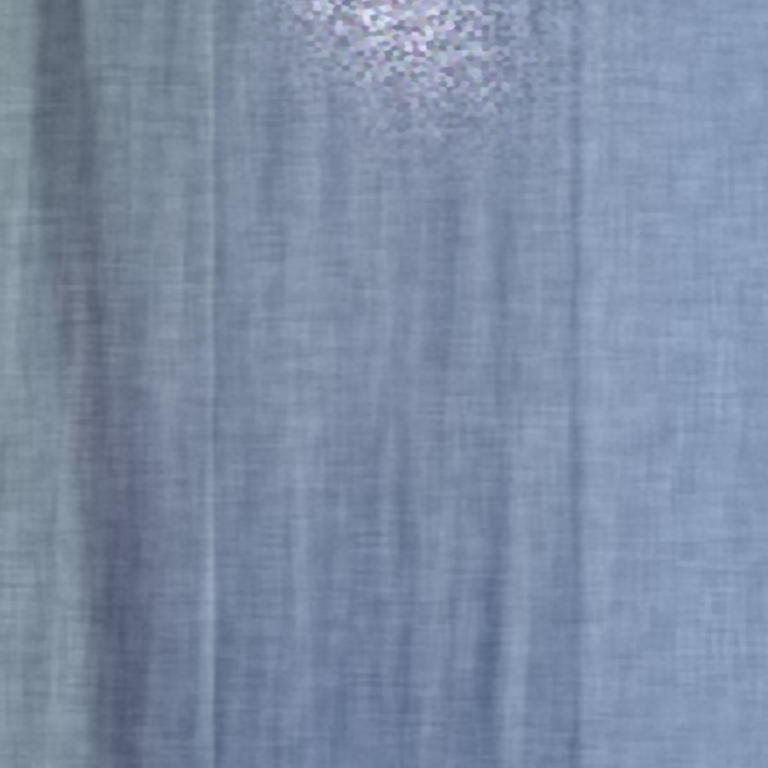
Reproduce this texture procedurally as a WebGL 1 fragment shader.

```glsl
precision highp float;
uniform vec2 u_resolution;

vec3 hash3(vec2 p) {
  vec3 q = vec3(dot(p, vec2(127.1, 311.7)), dot(p, vec2(269.5, 183.3)), dot(p, vec2(419.2, 371.9)));
  return fract(sin(q) * 43758.5);
}

// Smooth cellular noise: jittered cells blended by distance, about -0.5 to 0.5.
float cells(vec2 p) {
  vec2 id = floor(p), f = fract(p);
  float sum = 0.0, total = 0.0;
  for (int j = -1; j <= 1; j++) {
    for (int i = -1; i <= 1; i++) {
      vec2 o = vec2(float(i), float(j));
      vec3 h = hash3(id + o);
      vec2 d = o + 0.15 + 0.7 * h.xy - f;
      float w = exp(-5.0 * dot(d, d));
      sum += w * (h.z - 0.5);
      total += w;
    }
  }
  return sum / total;
}

// Crease with a crisp left edge and a soft fall to the right.
float crease(float d, float edge, float fall) {
  return smoothstep(-edge, edge, d) * exp(-max(d, 0.0) / fall);
}

float ridge(float d, float width) {
  return exp(-d * d / (width * width));
}

void main() {
  vec2 uv = gl_FragCoord.xy / u_resolution;
  float x = uv.x, y = uv.y, drop = 1.0 - y;

  // Broad light across the cloth: grey green, slate, clear blue
  vec3 color = mix(vec3(0.515, 0.575, 0.625), vec3(0.495, 0.55, 0.645), smoothstep(0.0, 0.45, x));
  color = mix(color, vec3(0.535, 0.61, 0.725), smoothstep(0.5, 0.95, x));
  color -= vec3(0.07, 0.06, 0.035) * ridge(x - 0.42, 0.32) * smoothstep(0.5, 0.0, y);
  color -= vec3(0.025, 0.022, 0.035) * smoothstep(0.5, 1.0, y) * smoothstep(0.5, 0.1, x);

  // Slanted dark fold, narrow at the top and spreading below
  float foldLeft = 0.04 + 0.075 * smoothstep(0.0, 1.0, drop);
  float foldRight = 0.11 + 0.07 * drop;
  float fold = smoothstep(-0.012, 0.018, x - foldLeft)
             * (1.0 - smoothstep(-0.015, 0.015 + 0.1 * drop, x - foldRight));
  color -= vec3(0.075, 0.095, 0.085) * fold;
  color -= vec3(0.025, 0.035, 0.02) * ridge(x - 0.2, 0.07) * ridge(y - 0.38, 0.28);

  // Long creases and the lit edges beside them
  float shade = 0.075 * crease(x - 0.279, 0.004, 0.03) * (0.45 + 0.55 * drop);
  shade += 0.055 * ridge(x - 0.655 + 0.02 * drop * drop, 0.018);
  shade += 0.06 * ridge(x - 0.75, 0.008) + 0.02 * ridge(x - 0.73, 0.025);
  shade += 0.04 * ridge(x - 0.1 - 0.06 * drop, 0.014);
  float lit = 0.045 * ridge(x - 0.274, 0.006) + 0.025 * ridge(x - 0.775, 0.018);
  lit += 0.03 * ridge(x - 0.355 - 0.05 * drop, 0.01) * smoothstep(0.75, 0.4, y);

  // Fanned pleats, calmer at the right
  float calm = mix(1.0, 0.35, smoothstep(0.65, 0.85, x));
  float slant = x + 0.045 * drop * sin(9.0 * x + 1.0);
  float pleats = 0.075 * cells(vec2(slant * 24.0, y * 2.2 + 3.0));
  pleats += 0.065 * cells(vec2((x - 0.07 * y) * 55.0, y * 4.0 + 17.0));
  color += (lit - shade + pleats * calm) * vec3(1.0, 1.0, 0.9);

  // Woven threads in both directions, over a cloudy mottle
  float weft = cells(uv * vec2(24.0, 170.0) + 31.0);
  float warp = cells(uv * vec2(135.0, 22.0) + 57.0);
  float patches = 0.5 + 1.2 * abs(cells(uv * vec2(9.0, 12.0) + 71.0));
  float weave = (0.055 * weft + 0.055 * warp) * patches;
  weave += 0.035 * cells(uv * vec2(42.0, 55.0) + 83.0);
  weave += 0.025 * cells(uv * vec2(150.0, 180.0) + 11.0);
  color += weave;

  // Grainy pinkish sheen near the top
  vec2 s = vec2(x - 0.5 - 0.55 * drop, drop);
  float sheen = exp(-pow(abs(s.x) / 0.12, 2.5) - pow(s.y / 0.13, 2.0));
  float halo = ridge(x - 0.57, 0.22) * ridge(drop, 0.17);
  float grain = cells(uv * vec2(110.0, 150.0) + 101.0);
  vec3 tint = vec3(cells(uv * 95.0 + 7.0), cells(uv * 95.0 + 43.0), cells(uv * 95.0 + 89.0));
  color += sheen * (vec3(0.16, 0.125, 0.125) + 0.32 * grain + 0.1 * tint);
  color += halo * (vec3(0.025, 0.015, 0.015) + 0.13 * grain);

  gl_FragColor = vec4(clamp(color, 0.0, 1.0), 1.0);
}
```
